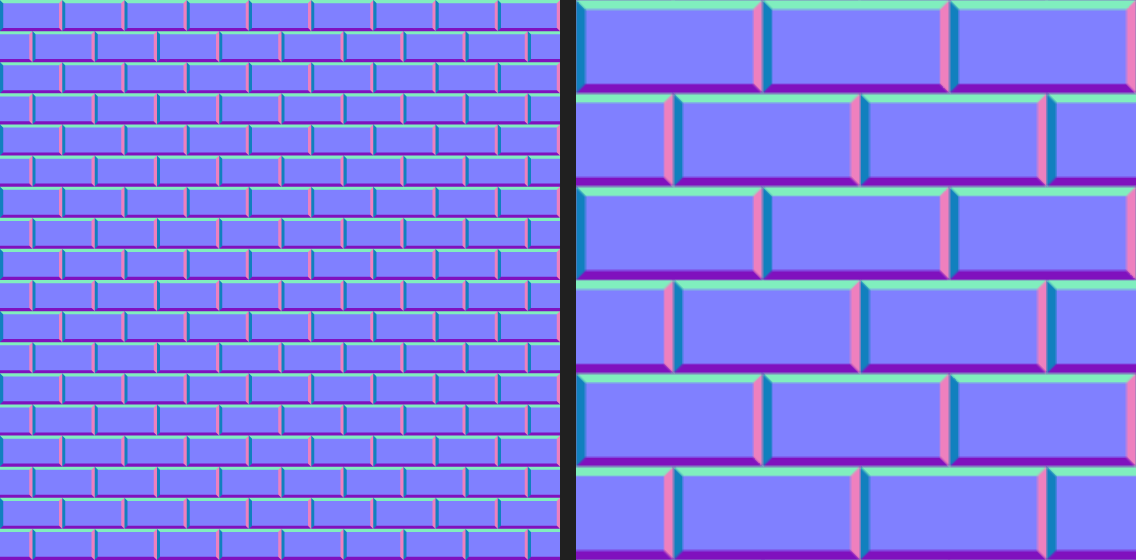
Left: the whole. Right: its middle third, enlarged.
This texture map is drawn by a three.js fragment shader. Its source:

```glsl
// Tangent-space normal map of bevelled bricks in running bond, 9 across and 18 down.
varying vec2 vUv;

const vec2 BRICKS = vec2(9.0, 18.0);
const float BEVEL = 0.0056;         // bevel width in canvas units
const float SLOPE = 0.87;           // sideways part of a bevel normal
const float FOOTPRINT = 1.0 / 512.0; // width of the smoothing filter
const int TAPS = 4;

// Upright joint position in brick units; staggered joints sit slightly off centre.
float jointX(float index, float staggered) {
  float drift = mod(index, BRICKS.x) < 6.0 ? 0.022 : -0.017;
  return index + staggered * (0.5 + drift);
}

// Distances to the left, right, bottom and top edges of the brick around p.
vec4 brickEdges(vec2 p) {
  vec2 cell = fract(p) * BRICKS;
  float staggered = 1.0 - mod(floor(cell.y), 2.0);
  float index = floor(cell.x);
  if (cell.x < jointX(index, staggered)) index -= 1.0;
  float left = cell.x - jointX(index, staggered);
  float right = jointX(index + 1.0, staggered) - cell.x;
  float up = fract(cell.y);
  return vec4(vec2(left, right) / BRICKS.x, vec2(up, 1.0 - up) / BRICKS.y);
}

// The nearest edge within the bevel sets the slope, giving mitred corners.
vec3 bevelNormal(vec4 edge, float width) {
  vec2 nearest = min(edge.xz, edge.yw);
  if (min(nearest.x, nearest.y) > width) return vec3(0.0, 0.0, 1.0);
  vec2 tilt = nearest.x < nearest.y
    ? vec2(edge.x < edge.y ? -1.0 : 1.0, 0.0)
    : vec2(0.0, edge.z < edge.w ? -1.0 : 1.0);
  return vec3(tilt * SLOPE, sqrt(1.0 - SLOPE * SLOPE));
}

vec3 encodeNormal(vec3 normal) {
  return normal * 0.5 + 0.5;
}

void main() {
  // Box filter of a fixed canvas size smooths every edge.
  vec3 colour = vec3(0.0);
  for (int j = 0; j < TAPS; j++) {
    for (int i = 0; i < TAPS; i++) {
      vec2 offset = (vec2(float(i), float(j)) + 0.5) / float(TAPS) - 0.5;
      vec4 edge = brickEdges(vUv + offset * FOOTPRINT);
      colour += encodeNormal(bevelNormal(edge, BEVEL));
    }
  }
  gl_FragColor = vec4(colour / float(TAPS * TAPS), 1.0);
}
```
